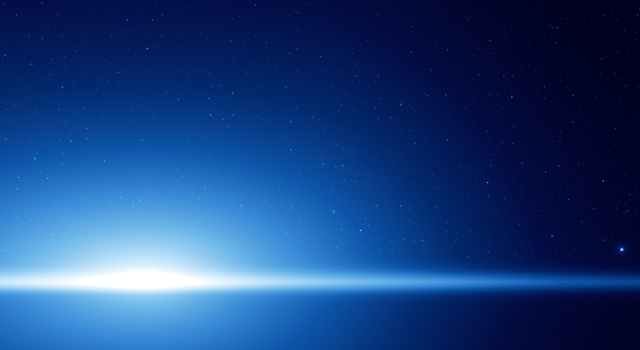
Reproduce this background procedurally as a Shadertoy shader.

```glsl
// A blue dawn seen from orbit: a sun glow low on the left, a thin bright horizon
// and faint stars. One light level falls off around the sun, and a colour ramp
// turns it into deep navy, azure or white; hashed grids scatter the stars.

#define ASPECT 1.829
#define SUN vec2(0.417, 0.194)
#define FALLOFF 0.45
#define SPREAD_LEFT 0.45
#define SPREAD_RIGHT 0.56
#define RIGHT_DIMMING 0.75
#define GROUND_LIGHT 0.82
#define BAND_WIDTH 0.030
#define STAR_GAIN 0.55
#define BRIGHT_STAR vec2(1.777, 0.287)

const vec3 RAMP[8] = vec3[8](
    vec3(0.00, 0.005, 0.12), vec3(0.01, 0.04, 0.25),
    vec3(0.01, 0.16, 0.43), vec3(0.05, 0.33, 0.66),
    vec3(0.22, 0.54, 0.84), vec3(0.45, 0.73, 0.92),
    vec3(0.75, 0.89, 0.98), vec3(1.0));

vec3 skyColor(float level) {
    float t = clamp(level, 0.0, 6.999);
    int i = int(t);
    return mix(RAMP[i], RAMP[i + 1], t - float(i));
}

vec3 hash3(vec2 cell) {
    vec3 q = fract(cell.xyx * vec3(0.1031, 0.1030, 0.0973));
    q += dot(q, q.yxz + 33.33);
    return fract((q.xxy + q.yzz) * q.zyx);
}

// Light level from 0 (night) to 7 (white)
float lightLevel(vec2 p) {
    vec2 d = p - SUN;
    float side = abs(d.x);
    float spread = d.x < 0.0 ? SPREAD_LEFT : SPREAD_RIGHT;
    float level = 7.0 * exp(-length(vec2(d.x * spread, d.y)) / FALLOFF);
    level *= mix(GROUND_LIGHT, 1.0, smoothstep(-0.04, 0.0, d.y));
    level -= RIGHT_DIMMING * smoothstep(0.45, 1.4, d.x);

    // Horizon band: a narrow core in a softer haze
    float core = exp(-pow(d.y / BAND_WIDTH, 2.0));
    float haze = exp(-abs(d.y) / BAND_WIDTH);
    float strength = mix(1.2, 2.2, smoothstep(0.0, 1.0, side));
    return level + strength * mix(core, haze, 0.35);
}

// One star per occupied cell, kept clear of the cell edges
float starLayer(vec2 p, float cells, float density, float radius) {
    vec2 g = p * cells;
    vec2 cell = floor(g);
    vec3 h = hash3(cell + cells);
    vec2 center = 0.2 + 0.6 * h.xy;
    float dist = length(g - cell - center) / cells;
    float shine = hash3(cell + 71.0).x;
    return step(h.z, density) * (0.2 + 0.8 * shine * shine)
         * exp(-pow(dist / radius, 2.0));
}

void mainImage(out vec4 fragColor, in vec2 fragCoord) {
    vec2 p = fragCoord / iResolution.xy * vec2(ASPECT, 1.0);
    float level = lightLevel(p);
    vec3 color = skyColor(level);

    // Stars: many dim ones, then fewer and brighter ones
    float stars = 0.0;
    for (int i = 0; i < 3; i++) {
        float k = float(i);
        stars += starLayer(p, 46.0 - 15.0 * k, 0.42 - 0.15 * k, 0.0017 + 0.0003 * k)
               * (0.35 + 0.4 * k);
    }
    float visible = smoothstep(0.02, 0.12, p.y - SUN.y)
                  * (1.0 - smoothstep(3.5, 5.5, level));
    color += vec3(0.55, 0.78, 1.0) * stars * visible * STAR_GAIN;

    // Single bright star with a blue halo
    float r = length(p - BRIGHT_STAR);
    color += vec3(0.75, 0.9, 1.0) * exp(-pow(r / 0.0035, 2.0));
    color += vec3(0.03, 0.25, 0.6) * exp(-r / 0.007);

    // Fine grain against banding
    color += (hash3(fragCoord).x - 0.5) / 255.0;
    fragColor = vec4(clamp(color, 0.0, 1.0), 1.0);
}
```
